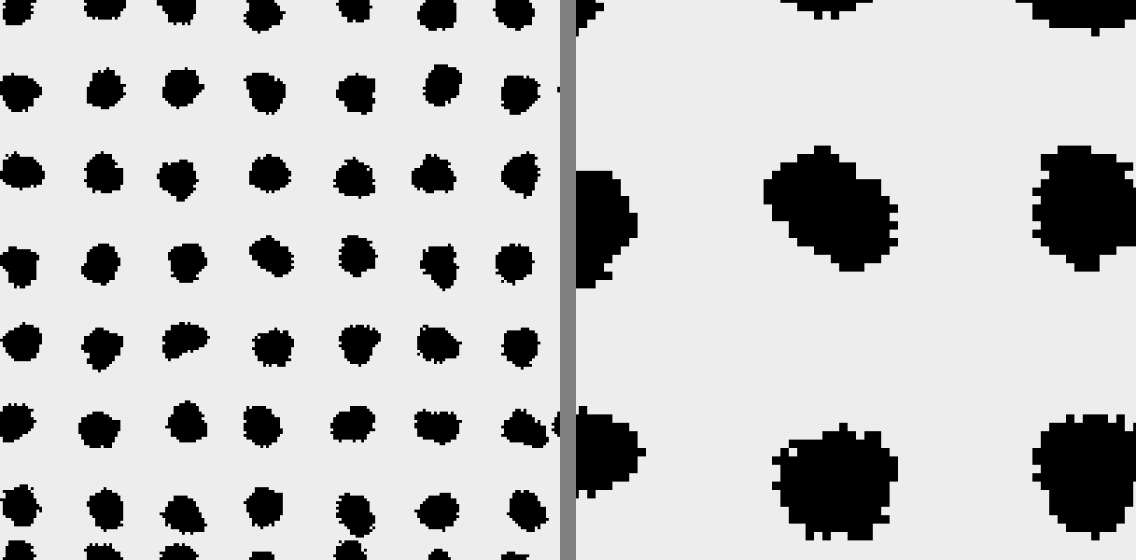
Left, the full canvas; right, a detail of the centre.
Give the GLSL for this pattern, as a WebGL 1 fragment shader.

```glsl
precision highp float;
// Seven by seven jittered, ragged black ink blots on pale grey, in coarse square texels.

uniform vec2 u_resolution;

const float TILE = 200.0;  // texels across the wrapping tile
const float PITCH = 30.0;  // texels between blot centres

float hash(vec2 p) {
  vec3 q = fract(vec3(p.xyx) * 0.1031);
  q += dot(q, q.yzx + 33.33);
  return fract((q.x + q.y) * q.z);
}

// One random number per blot and per channel
float blotRandom(vec2 id, float channel) {
  return hash(id * 7.3 + channel * 19.7 + 3.1);
}

// One lobe wave around the outline, with a random phase
float lobes(vec2 id, float angle, float count) {
  return cos(count * angle + 6.2832 * blotRandom(id, count));
}

// 1 inside a blot, 0 on the paper, for one whole texel
float blotMask(vec2 texel) {
  texel = mod(texel, TILE);
  vec2 p = mod(texel + 0.5 - vec2(195.8, 192.8), TILE);
  vec2 id = clamp(floor((p + 5.0) / PITCH), 0.0, 6.0);

  // Blot centre, shifted off the regular grid
  vec2 jitter = vec2(blotRandom(id, 11.0), blotRandom(id, 12.0)) - 0.5;
  vec2 d = p - (10.0 + PITCH * id + 5.0 * jitter);
  float angle = atan(d.y, d.x);

  // Uneven outline: a few blots are strongly stretched
  float stretch = 0.05 + 0.22 * pow(blotRandom(id, 13.0), 4.0);
  float corner = 0.03 + 0.10 * pow(blotRandom(id, 14.0), 2.0);
  float radius = 6.9 * (1.0 + stretch * lobes(id, angle, 2.0)
                            + corner * lobes(id, angle, 3.0)
                            + 0.04 * lobes(id, angle, 5.0));

  // Ragged rim
  radius += 1.3 * (hash(texel + 41.0) - 0.5);
  return step(length(d), radius);
}

void main() {
  // Rows are counted from the top
  vec2 uv = gl_FragCoord.xy / u_resolution;
  vec2 p = vec2(uv.x, 1.0 - uv.y) * TILE - 0.5;
  vec2 base = floor(p);

  // Blend neighbouring texels over one screen pixel
  vec2 texelSize = u_resolution / TILE;
  vec2 blend = clamp((p - base - 0.5) * max(texelSize, 1.0) + 0.5, 0.0, 1.0);
  float top = mix(blotMask(base), blotMask(base + vec2(1.0, 0.0)), blend.x);
  float bottom = mix(blotMask(base + vec2(0.0, 1.0)), blotMask(base + 1.0), blend.x);
  float ink = mix(top, bottom, blend.y);

  gl_FragColor = vec4(mix(vec3(0.93), vec3(0.0), ink), 1.0);
}
```
